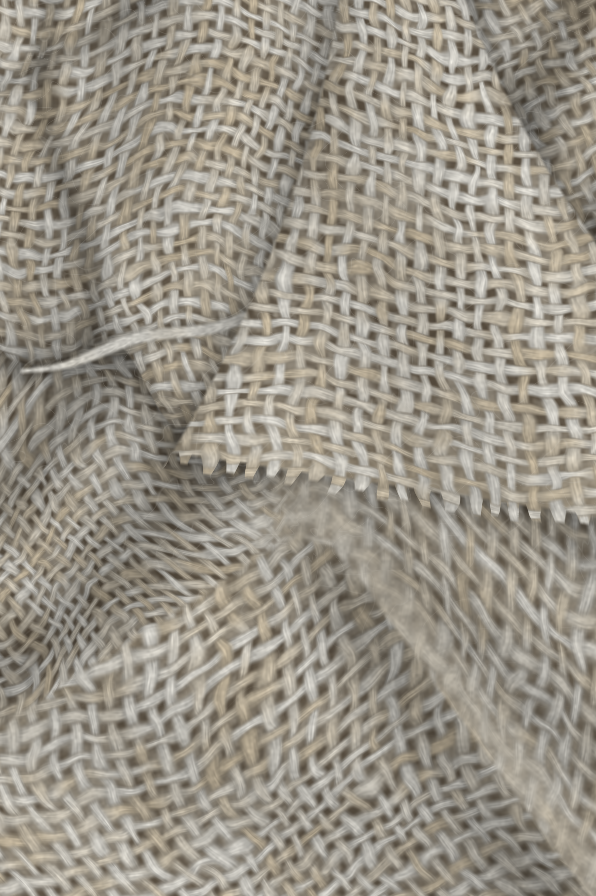
This texture is drawn by a Shadertoy shader. Its source:

```glsl
// Draped burlap: several sheets of loose plain weave, each with its own bend,
// are layered back to front. Curves cut the sheets, fold shading and contact
// shadows model the drape, and wider thread edges stand in for lens blur.
#define PALE vec3(0.79, 0.78, 0.75)
#define STRAW vec3(0.71, 0.66, 0.57)
#define HOLE_DARK vec3(0.30, 0.26, 0.21)
#define HOLE_LIGHT vec3(0.54, 0.51, 0.46)
#define THREAD_WIDTH 0.27
#define WOBBLE 0.75
#define FRINGE 0.020
#define EDGE 0.003
#define FUZZ 0.13
#define PI 3.14159

float hash(vec2 p) {
    vec3 h = fract(p.xyx * 0.1031);
    h += dot(h, h.yzx + 33.33);
    return fract((h.x + h.y) * h.z);
}

float noise(vec2 p) {
    vec2 i = floor(p), f = fract(p);
    f = f * f * (3.0 - 2.0 * f);
    return mix(mix(hash(i), hash(i + vec2(1, 0)), f.x),
               mix(hash(i + vec2(0, 1)), hash(i + 1.0), f.x), f.y);
}

vec2 rotate(vec2 p, float a) {
    float c = cos(a), s = sin(a);
    return vec2(c * p.x + s * p.y, c * p.y - s * p.x);
}

// Slow drift plus a small kink, so that threads run unevenly
vec2 wobble(vec2 q) {
    vec2 drift = vec2(noise(q * 0.4), noise(q * 0.4 + 37.0)) - 0.5;
    vec2 kink = vec2(noise(q * 1.1 + 71.0), noise(q * 1.1 + 13.0)) - 0.5;
    return q + WOBBLE * drift + 0.3 * kink;
}

// One yarn: id names it, along runs down it, across is the offset from its axis
vec3 yarn(float id, float along, float across, float height) {
    float tone = 0.55 * hash(vec2(id, 5.0)) + 0.6 * noise(vec2(id * 9.0, along * 0.45));
    float fibre = noise(vec2(along * 2.2 + across * 5.0, across * 11.0 + id * 17.0));
    float round_ = 1.0 - 1.5 * across * across;
    return mix(PALE, STRAW, smoothstep(0.3, 1.0, tone))
         * round_ * (0.87 + 0.08 * height + 0.18 * fibre);
}

// Plain weave with one crossing per unit cell; fill hides the holes
vec3 weave(vec2 q, float soft, float fill) {
    vec2 id = floor(q), f = fract(q) - 0.5;
    float side = 2.0 * mod(id.x + id.y, 2.0) - 1.0;
    float heightV = side * cos(PI * f.y), heightH = -side * cos(PI * f.x);
    vec2 width = THREAD_WIDTH + 0.16 * (vec2(noise(vec2(id.x * 7.0, q.y * 0.8)),
                                             noise(vec2(q.x * 0.8, id.y * 7.0 + 50.0))) - 0.5);
    vec2 cover = 1.0 - smoothstep(width - soft, width + soft, abs(f));
    float murk = 0.6 * noise(q * 2.3) + 0.4 * noise(q * 0.35 + 9.0);
    vec3 hole = mix(HOLE_DARK, HOLE_LIGHT, smoothstep(0.2, 0.8, murk));
    hole = mix(hole, 0.85 * STRAW, fill);
    float over = smoothstep(-0.4, 0.4, heightV - heightH);
    vec3 c = mix(hole, yarn(id.y + 90.0, q.x, f.y, heightH), cover.y);
    return mix(c, yarn(id.x, q.y, f.x, heightV), cover.x * mix(1.0, over, cover.y));
}

float inside(float d) { return smoothstep(-EDGE, EDGE, d); }
float shadow(float d, float reach) { return exp(-max(-d, 0.0) / reach); }
float bump(float x, float w) { return exp(-x * x / (w * w)); }

void mainImage(out vec4 fragColor, in vec2 fragCoord) {
    vec2 p = fragCoord / iResolution.y;
    float drop = 1.0 - p.y;

    // Lower left sheet, running diagonally under everything
    vec2 q = rotate(p, 0.55) * 57.0;
    q += vec2(1.6 * sin(p.y * 17.0), 1.8 * sin(p.x * 19.0 + p.y * 6.0));
    float folds = sin(dot(p, vec2(-24.0, 34.0)) + 3.0 * noise(p * 7.0));
    vec3 col = weave(wobble(q), 0.15, 0.15) * (0.87 + 0.10 * folds);

    // Upper left sheet with a vertical crease and a sagging hem
    float hem = p.y - 0.605 + 0.07 * smoothstep(0.13, 0.2, p.x) + 0.012 * sin(p.x * 40.0);
    q = p * vec2(58.0, 56.0) + vec2(1.6 * sin(p.y * 11.0), 1.5 * sin(p.x * 17.0 + 1.0));
    float crease = p.x - 0.075 - 0.03 * sin(p.y * 12.0);
    float light = 0.95 + 0.08 * sin(p.x * 22.0 - p.y * 5.0) - 0.2 * bump(crease, 0.016)
                + 0.07 * bump(crease - 0.04, 0.02) - 0.17 * bump(p.y - 0.9 - 0.6 * p.x, 0.02);
    light *= 1.0 - 0.18 * bump(hem, 0.03);
    col *= 1.0 - 0.32 * shadow(hem, 0.035);
    col = mix(col, weave(wobble(q + 40.0), 0.14, 0.22) * light, inside(hem));

    // Sheet behind the flap at the upper right
    q = rotate(p, 0.35) * 57.0;
    light = 0.88 + 0.12 * sin(p.x * 45.0 - p.y * 18.0);
    col = mix(col, weave(wobble(q), 0.17, 0.3) * light, inside(p.x - 0.45) * inside(p.y - 0.6));

    // Loose yarn end
    vec2 start = vec2(0.026, 0.586), span = vec2(0.245, 0.061);
    float t = clamp(dot(p - start, span) / dot(span, span), 0.0, 1.0);
    float across = length(p - start - span * t + vec2(0.0, 0.005 * sin(t * 9.0)));
    float girth = 0.0025 + 0.004 * smoothstep(0.0, 0.4, t);
    col *= 1.0 - 0.25 * bump(across, 0.012);
    col = mix(col, yarn(3.0, t * 22.0, across * 40.0, 0.6), inside(girth - across));

    // Lower right sheet, curving away beneath the flap
    float left = 0.19 + 0.65 * p.x, right = 0.9075 - 1.38 * p.x;
    float blend = max(0.1 - abs(left - right), 0.0);
    float crest = min(left, right) - 2.5 * blend * blend;
    float ridge = (p.y - crest) * 0.6;
    q = rotate(p, -0.5 + 0.5 * p.y) * 46.0 + vec2(0.0, 2.0 * sin(p.x * 12.0));
    light = 0.90 + 0.07 * sin(p.x * 20.0 + p.y * 25.0);
    float rightSide = smoothstep(0.27, 0.36, p.x + 0.25 * (0.42 - p.y));
    col = mix(col, weave(wobble(q), 0.21, 0.3) * light, rightSide * inside(0.56 - p.y));

    // Flap fanning out downward, with a frayed lower edge
    q = vec2((p.x - 0.46) / mix(0.0255, 0.0165, (p.y - 0.43) / 0.57),
             (p.y + 0.13 * p.x) * 53.0 + 0.6 * sin(p.x * 14.0));
    q = wobble(q);
    float edge = p.y - 0.479 + 0.15 * (p.x - 0.3);
    float gap = smoothstep(0.17, 0.36, abs(fract(q.x) - 0.5));
    float fray = edge + FRINGE * (0.4 + 0.6 * hash(vec2(floor(q.x), 2.0))) * (1.0 - gap);
    float sides = min(p.x - 0.378 + 0.14 * drop + 0.45 * drop * drop,
                      0.52 + 0.36 * drop + 0.65 * drop * drop - p.x);
    float flap = min(fray, sides);
    col *= 1.0 - 0.30 * shadow(min(edge, sides), 0.025);
    light = 1.0 + 0.05 * sin(p.x * 16.0 + p.y * 6.0) - 0.10 * bump(sides, 0.02);
    col = mix(col, weave(q, 0.12, 0.12 + 0.6 * bump(edge, 0.05)) * light, inside(flap));

    // Front sheet: a pale rolled crest with a shaded hollow on its right
    float roll = bump(ridge - 0.018, 0.026) * smoothstep(0.24, 0.36, p.x);
    col = mix(col, mix(PALE, STRAW, 0.45) * (0.82 + 0.18 * noise(p * 90.0)), 0.65 * roll);
    q = rotate(p, 0.42) * 45.0 + vec2(1.2 * sin(p.y * 13.0), 1.5 * sin(p.x * 9.0));
    float hollow = bump(right - p.y - 0.05, 0.12) * smoothstep(0.28, 0.42, p.x);
    light = 0.97 - 0.22 * hollow + 0.05 * sin(p.x * 9.0 + p.y * 20.0);
    float haze = mix(0.21, 0.16, smoothstep(0.0, 0.35, p.y));
    vec3 front = weave(wobble(q + 15.0), haze, 0.15 + 0.4 * bump(ridge, 0.02)) * light;
    col = mix(col, front, smoothstep(0.004, -0.004, ridge));

    // Stray hairs and fine fibre grain
    float hair = smoothstep(0.05, 0.0, abs(noise(p * 55.0 + 4.0 * noise(p * 21.0)) - 0.5));
    col = mix(col, PALE, FUZZ * hair * smoothstep(0.1, 0.5, p.y));
    col *= 0.95 + 0.10 * noise(p * 260.0);
    fragColor = vec4(col, 1.0);
}
```
